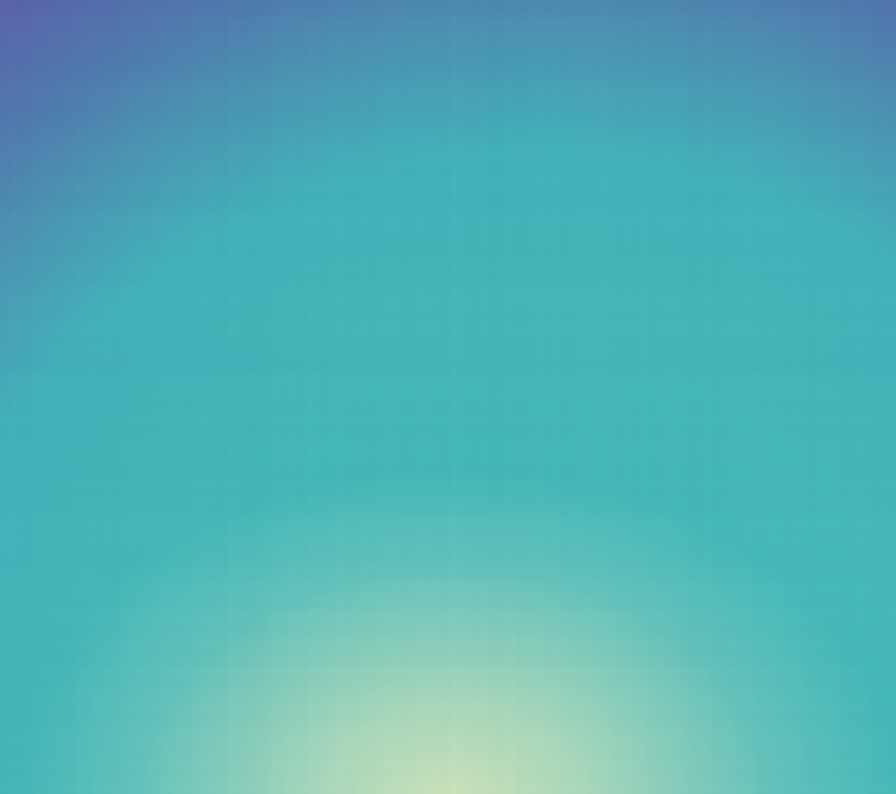
Write a Shadertoy shader that draws this background.

```glsl
// Soft teal dusk: a pale glow at the bottom, a blue rim above, and a faint woven grain.

const vec3 CREAM  = vec3(0.79, 0.88, 0.72);
const vec3 SAGE   = vec3(0.66, 0.84, 0.73);
const vec3 MINT   = vec3(0.40, 0.76, 0.73);
const vec3 TEAL   = vec3(0.27, 0.718, 0.722);
const vec3 LAGOON = vec3(0.262, 0.69, 0.722);
const vec3 STEEL  = vec3(0.29, 0.59, 0.70);
const vec3 DENIM  = vec3(0.31, 0.49, 0.68);
const vec3 INDIGO = vec3(0.345, 0.39, 0.665);

// Sine-free hash of one value to 0..1
float hash(float n) {
    n = fract(n * 0.1031);
    n *= n + 33.33;
    n *= n + n;
    return fract(n);
}

// Smooth one-dimensional noise in -1..1
float threadNoise(float x, float seed) {
    float cell = floor(x);
    float blend = smoothstep(0.0, 1.0, fract(x));
    return 2.0 * mix(hash(cell + seed), hash(cell + 1.0 + seed), blend) - 1.0;
}

// Linear blend to the next colour between two radii
vec3 addStop(vec3 base, vec3 next, float from, float to, float radius) {
    return mix(base, next, clamp((radius - from) / (to - from), 0.0, 1.0));
}

// Distance from a centre, with the horizontal axis scaled
float ellipseRadius(vec2 p, vec2 center, float scaleX) {
    return length((p - center) * vec2(scaleX, 1.0));
}

// Pale light fading out to teal
vec3 glowColor(float radius) {
    vec3 color = mix(CREAM, SAGE, smoothstep(-0.02, 0.14, radius));
    color = addStop(color, MINT, 0.12, 0.29, radius);
    return addStop(color, TEAL, 0.28, 0.42, radius);
}

// Teal deepening through blue to indigo
vec3 rimColor(vec3 base, float radius) {
    vec3 color = addStop(base, LAGOON, 0.55, 0.82, radius);
    color = addStop(color, STEEL, 0.81, 0.94, radius);
    color = addStop(color, DENIM, 0.94, 1.05, radius);
    return addStop(color, INDIGO, 1.05, 1.19, radius);
}

// Fine and broad threads crossing at right angles
float weave(vec2 p) {
    float fine = threadNoise(p.x * 110.0, 7.0) + threadNoise(p.y * 110.0, 53.0);
    float broad = threadNoise(p.x * 24.0, 91.0) + threadNoise(p.y * 24.0, 137.0);
    return 0.6 * fine + 0.4 * broad;
}

void mainImage(out vec4 fragColor, in vec2 fragCoord) {
    vec2 p = fragCoord / iResolution.y;
    float width = iResolution.x / iResolution.y;

    // Glow and rim have separate centres along the lower edge
    float glowRadius = ellipseRadius(p, vec2(0.505 * width, -0.01), 0.74);
    float rimRadius = ellipseRadius(p, vec2(0.595 * width, 0.0), 1.0);
    vec3 color = rimColor(glowColor(glowRadius), rimRadius);

    // Slightly darker band across the middle
    float band = smoothstep(0.515, 0.535, p.y) * (1.0 - smoothstep(0.55, 0.59, p.y));
    color -= vec3(0.004, 0.010, 0.004) * band;

    // Woven grain
    color += 0.006 * weave(p);
    fragColor = vec4(clamp(color, 0.0, 1.0), 1.0);
}
```
